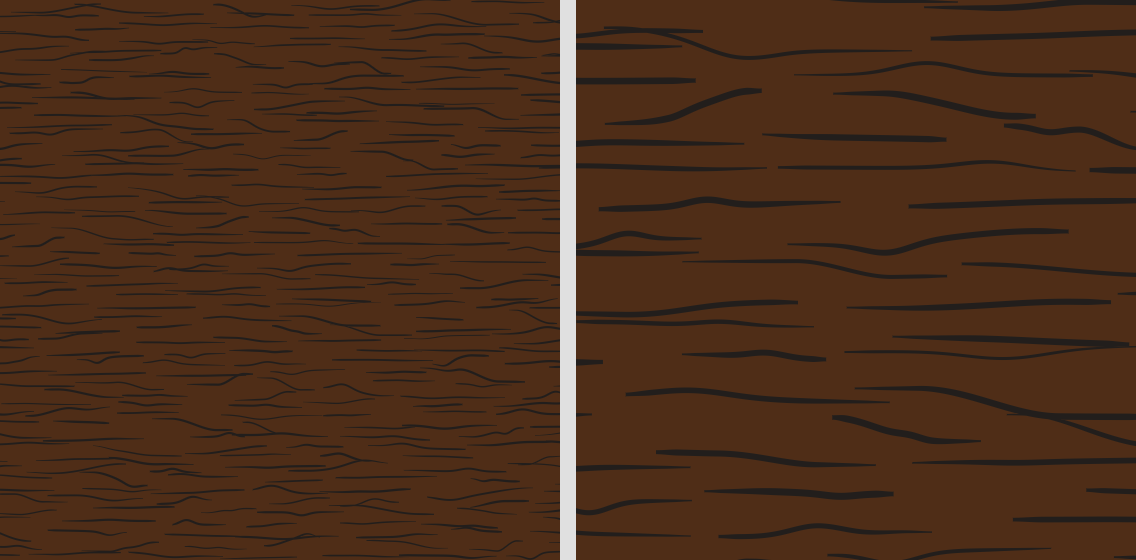
Left, the full canvas; right, a detail of the centre.
This texture is drawn by a Shadertoy shader. Its source:

```glsl
// Brown wood bark with short, dark, wavy grain strokes running sideways.

const vec3 WOOD_COLOR = vec3(0.308, 0.178, 0.090);
const vec3 GRAIN_COLOR = vec3(0.135, 0.118, 0.110);
const vec2 GRID = vec2(6.0, 52.0);              // strokes across and up the canvas
const vec2 JITTER = vec2(0.45, 0.75);           // scatter in cells
const vec2 HALF_LENGTH = vec2(0.042, 0.094);    // shortest, longest
const vec2 HALF_WIDTH = vec2(0.0009, 0.0021);   // thinnest, thickest
const float TILT = 0.0022;                      // rise from middle to end
const float LIFT = 0.022;                       // largest S-bend
const float HUMP = 0.010;                       // largest bump
const float THIN_END = 0.45;                    // width left at the tapered end

float hash(vec2 p) {
    return fract(sin(dot(p, vec2(127.1, 311.7))) * 43758.5453);
}

vec4 hash4(vec2 p) {
    return vec4(hash(p), hash(p + 17.3), hash(p + 41.9), hash(p + 73.7));
}

// Signed random value that favours small sizes
float gentle(float h) {
    float s = 2.0 * h - 1.0;
    return s * (0.25 + 0.75 * s * s);
}

// Height of a stroke at u, which runs from -1 to 1 along it
float strokePath(float u, vec4 bend, vec4 place) {
    float s = smoothstep(-1.0, 1.0, (u - place.x) / place.y) - 0.5;
    float h = (u - place.z) / place.w;
    return bend.x * u + bend.y * s + bend.z * exp(-h * h);
}

// Signed distance to the stroke that belongs to one cell
float strokeDistance(vec2 p, vec2 cell, float rowShift) {
    vec4 a = hash4(cell);
    vec4 b = hash4(cell + 131.0);
    vec4 c = hash4(cell + 257.0);

    vec2 center = (cell + 0.5 + JITTER * (a.xy - 0.5) - vec2(rowShift, 0.0)) / GRID;
    float halfLength = mix(HALF_LENGTH.x, HALF_LENGTH.y, a.z);
    vec2 q = p - center;
    float u = clamp(q.x / halfLength, -1.0, 1.0);

    // Curve and its slope
    vec4 bend = vec4(TILT * (2.0 * b.x - 1.0), LIFT * gentle(b.y), HUMP * gentle(b.z), 0.0);
    vec4 place = vec4(c.x - 0.5, 0.35 + 0.4 * c.y, 1.2 * c.z - 0.6, 0.22 + 0.25 * c.w);
    float y = strokePath(u, bend, place);
    float slope = (strokePath(u + 0.02, bend, place) - y) / (0.02 * halfLength);

    // Pen width, tapered towards one end and slightly at both
    float side = b.w < 0.5 ? -u : u;
    float width = mix(HALF_WIDTH.x, HALF_WIDTH.y, sqrt(a.w));
    width *= mix(1.0, THIN_END, smoothstep(0.2, 1.0, side));
    width *= mix(1.0, 0.65, smoothstep(0.8, 1.0, abs(u)));

    float across = abs(q.y - y) * inversesqrt(1.0 + slope * slope) - width;
    return max(across, abs(q.x) - halfLength);
}

void mainImage(out vec4 fragColor, in vec2 fragCoord) {
    vec2 p = fragCoord / iResolution.y;
    float pixel = 1.0 / iResolution.y;
    float row = floor(p.y * GRID.y);

    // Nearest stroke among the surrounding cells
    float d = 1.0;
    for (int j = -2; j <= 2; j++) {
        float y = row + float(j);
        float rowShift = hash(vec2(y, 9.1));
        float column = floor(p.x * GRID.x + rowShift);
        for (int i = -1; i <= 1; i++) {
            d = min(d, strokeDistance(p, vec2(column + float(i), y), rowShift));
        }
    }

    float ink = clamp(0.5 - d / pixel, 0.0, 1.0);
    fragColor = vec4(mix(WOOD_COLOR, GRAIN_COLOR, ink), 1.0);
}
```
